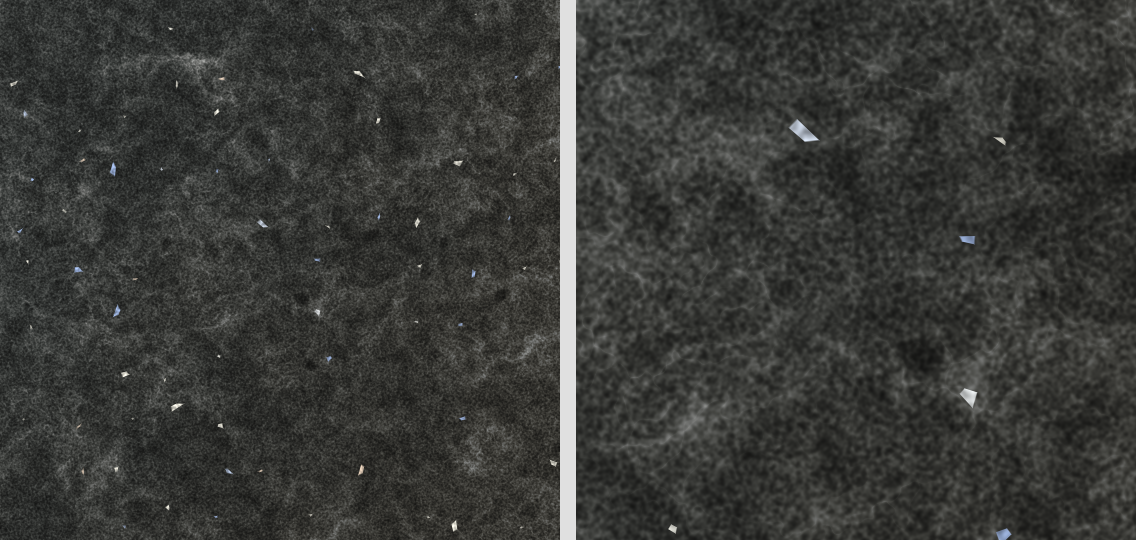
Left: the whole. Right: its middle third, enlarged.
Reproduce this texture procedurally as a Shadertoy shader.

```glsl
// Dark polished stone with pale mottled veining and small scattered mother-of-pearl chips.

vec3 hash3(vec2 p) {
    vec3 q = fract(p.xyx * vec3(0.1031, 0.1030, 0.0973));
    q += dot(q, q.yxz + 33.33);
    return fract((q.xxy + q.yzz) * q.zyx);
}

mat2 rotation(float a) {
    return mat2(cos(a), sin(a), -sin(a), cos(a));
}

float cornerSlope(vec2 cell, vec2 offset) {
    float a = 6.2832 * hash3(cell).x;
    return dot(vec2(cos(a), sin(a)), offset);
}

float gradientNoise(vec2 p) {
    vec2 i = floor(p), f = p - i;
    vec2 u = f * f * f * (f * (f * 6.0 - 15.0) + 10.0);
    vec2 e = vec2(1.0, 0.0);
    float low = mix(cornerSlope(i, f), cornerSlope(i + e, f - e), u.x);
    float high = mix(cornerSlope(i + e.yx, f - e.yx), cornerSlope(i + 1.0, f - 1.0), u.x);
    return mix(low, high, u.y);
}

float fbm(vec2 p, float gain) {
    float sum = 0.0, amp = 1.0;
    for (int i = 0; i < 5; i++) {
        sum += amp * gradientNoise(p);
        p = rotation(0.7) * p * 2.03 + 17.3;
        amp *= gain;
    }
    return sum;
}

// Bright thread along the zero line of a noise field
float thread(float n, float sharpness) {
    return exp(-abs(n) * sharpness);
}

// Long broken veins running along the given angle
float longVein(vec2 p, float angle, vec2 warp) {
    vec2 q = rotation(-angle) * p * vec2(0.9, 4.0) + warp * 0.13;
    float n = gradientNoise(q + 5.0 * angle + 3.7);
    float broken = smoothstep(-0.2, 0.3, gradientNoise(p * 5.0 + 9.0 * angle));
    return broken * (0.75 * thread(n, 50.0) + 0.25 * thread(n, 14.0));
}

// Rounded dark inclusions, one at most per cell
float darkPebble(vec2 p, vec2 warp) {
    vec2 g = p * 8.0 + warp * 0.12;
    vec3 h = hash3(floor(g) + 71.0);
    vec2 q = rotation(h.x * 2.0 - 1.0) * (fract(g) - 0.35 - 0.3 * h.xy);
    float r = 0.06 + 0.07 * h.y;
    return step(h.z, 0.1) * (1.0 - smoothstep(0.5, 1.3, length(q * vec2(0.8, 1.2)) / r));
}

// Angular four-sided chip: colour in rgb, coverage in a
vec4 chip(vec2 p, float pixel) {
    vec2 cell = floor(p * 11.0);
    vec3 h = hash3(cell + 13.0), k = hash3(cell + 57.0);
    vec2 q = p - (cell + 0.25 + 0.5 * h.xy) / 11.0;
    q = rotation(6.2832 * k.x) * q;
    q.x /= 1.0 + 1.3 * k.y;
    float d = -1.0;
    for (int i = 0; i < 4; i++) {
        float a = 1.571 * float(i) + 1.1 * (hash3(cell + 31.0 * float(i)).y - 0.5);
        d = max(d, dot(q, vec2(cos(a), sin(a))));
    }
    d -= mix(0.0012, 0.0044, k.z * k.z * k.z);
    vec3 pearl = mix(vec3(0.93, 0.92, 0.87), vec3(0.62, 0.71, 0.88), smoothstep(0.5, 0.75, k.x));
    pearl = mix(pearl, vec3(0.94, 0.85, 0.76), step(0.92, k.y));
    pearl *= 0.92 + 0.5 * gradientNoise(p * 170.0);
    float cover = 1.0 - smoothstep(-0.5 * pixel, 0.7 * pixel, d);
    return vec4(pearl, cover * step(h.z, 0.58) * (0.75 + 0.25 * k.z));
}

void mainImage(out vec4 fragColor, in vec2 fragCoord) {
    vec2 p = fragCoord / iResolution.y;
    vec2 warp = vec2(fbm(p * 9.0 + 4.0, 0.6), fbm(p * 9.0 + 41.0, 0.6));

    // Broad clouds, mottling and fine grain, as log brightness
    float cloud = fbm(p * 3.2 + 2.0, 0.5);
    float tone = 0.15 * cloud;
    tone += 0.37 * fbm(p * 21.0 + 8.0, 0.85);
    tone += 0.65 * gradientNoise(rotation(0.6) * p * 210.0);
    tone += 0.4 * gradientNoise(rotation(0.9) * p * 310.0 + 5.0);

    // Tangled fine web, a little stronger in the lighter clouds
    float patches = 0.45 + 0.55 * smoothstep(-0.35, 0.4, cloud + gradientNoise(p * 9.0 + 30.0));
    float web = 0.42 * thread(gradientNoise(p * 8.0 + warp * 0.8), 20.0);
    web += 0.42 * thread(gradientNoise(p * 26.0 + warp + 60.0), 10.0);
    tone += web * patches - 0.14;

    // Rising and falling long veins
    tone += 0.6 * longVein(p, 0.3, warp);
    tone += 0.45 * longVein(p, -0.65, warp);
    tone += 0.4 * longVein(p, 0.95, warp);
    tone -= 0.5 * darkPebble(p, warp);
    tone /= 1.0 + 0.25 * max(tone, 0.0);

    // Cool stone at upper left, warmer toward lower right
    float warmth = smoothstep(0.2, 1.5, p.x + 0.6 * (1.0 - p.y) + 0.3 * cloud);
    vec3 tint = mix(vec3(0.97, 1.02, 0.99), vec3(1.03, 1.01, 0.92), warmth);
    float light = 0.195 * exp(tone);
    vec3 colour = light * mix(tint, vec3(1.0, 1.01, 0.99), smoothstep(0.2, 0.45, light));

    vec4 pearl = chip(p, 1.0 / iResolution.y);
    fragColor = vec4(mix(colour, pearl.rgb, pearl.a), 1.0);
}
```
